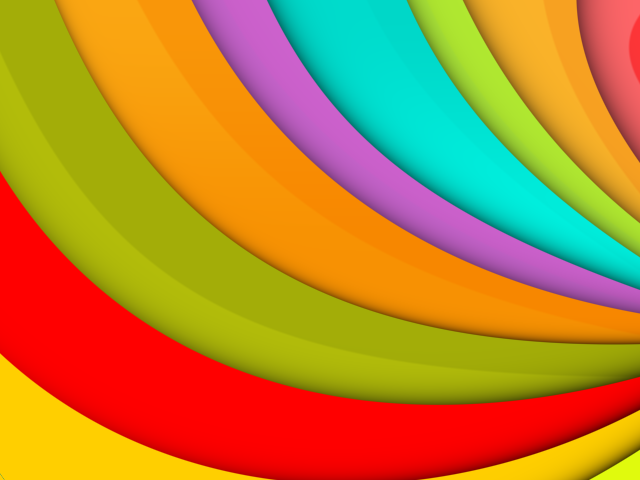
Write a WebGL 1 fragment shader that draws this background.

```glsl
precision highp float;
// Nested, sweeping paper bands that fan out from the right side.
// Every edge is a conic arc; layers are painted from the outside in, and
// each one is darkened next to its edge by the band that overlaps it.

uniform vec2 u_resolution;

// Arc from start to end, tangent to the lines through corner.
// A larger weight pulls the curve closer to the corner.
struct Arc { vec2 start; vec2 corner; vec2 end; float weight; };

// Layout space: x in 0..ASPECT, y in 0..1
const float ASPECT = 1.3333;
const float TONE_BLUR = 0.003;

// Band edges, outermost first
const Arc YELLOW_EDGE = Arc(vec2(0.347, -0.198), vec2(0.903, -0.215), vec2(1.333, 0.063), 1.0);
const Arc RED_EDGE    = Arc(vec2(0.0, 0.264), vec2(0.559, -0.257), vec2(1.333, 0.146), 0.83);
const Arc OLIVE_EDGE  = Arc(vec2(0.0, 0.644), vec2(0.411, -0.033), vec2(1.333, 0.215), 0.89);
const Arc ORANGE_EDGE = Arc(vec2(0.113, 1.0), vec2(0.418, 0.264), vec2(1.333, 0.283), 1.08);
const Arc PURPLE_EDGE = Arc(vec2(0.399, 1.0), vec2(0.666, 0.467), vec2(1.333, 0.347), 1.0);
const Arc CYAN_EDGE   = Arc(vec2(0.556, 1.0), vec2(0.741, 0.609), vec2(1.333, 0.396), 1.22);
const Arc LIME_EDGE   = Arc(vec2(0.847, 1.0), vec2(0.979, 0.698), vec2(1.333, 0.464), 1.05);
const Arc AMBER_EDGE  = Arc(vec2(0.964, 1.0), vec2(1.094, 0.726), vec2(1.333, 0.535), 1.0);
const Arc PINK_EDGE   = Arc(vec2(1.201, 1.0), vec2(1.205, 0.842), vec2(1.333, 0.661), 1.0);

// Subtle tone changes inside the bands
const Arc OLIVE_TONE  = Arc(vec2(0.0, 0.892), vec2(0.307, 0.215), vec2(1.333, 0.215), 1.33);
const Arc ORANGE_TONE = Arc(vec2(0.286, 1.0), vec2(0.574, 0.454), vec2(1.333, 0.302), 1.2);
const Arc PURPLE_TONE = Arc(vec2(0.465, 1.0), vec2(0.698, 0.557), vec2(1.333, 0.366), 1.0);
const Arc CYAN_TONE   = Arc(vec2(0.764, 1.0), vec2(0.903, 0.705), vec2(1.333, 0.436), 1.0);
const Arc LIME_TONE   = Arc(vec2(0.889, 1.0), vec2(1.016, 0.714), vec2(1.333, 0.493), 1.0);
const Arc AMBER_TONE  = Arc(vec2(1.132, 1.0), vec2(1.167, 0.806), vec2(1.333, 0.597), 1.0);
const Arc PINK_TONE   = Arc(vec2(1.333, 0.969), vec2(1.288, 0.905), vec2(1.333, 0.826), 1.0);

// Colours: outer and inner tone where a band has two
const vec3 CORNER = vec3(0.88, 0.98, 0.05);
const vec3 YELLOW = vec3(1.0, 0.81, 0.0);
const vec3 RED = vec3(1.0, 0.0, 0.0);
const vec3 OLIVE_OUT = vec3(0.70, 0.74, 0.04);
const vec3 OLIVE_IN = vec3(0.64, 0.68, 0.03);
const vec3 ORANGE_OUT = vec3(0.97, 0.57, 0.01);
const vec3 ORANGE_IN = vec3(0.97, 0.53, 0.0);
const vec3 ORANGE_TOP = vec3(0.98, 0.65, 0.07);
const vec3 PURPLE_OUT = vec3(0.78, 0.39, 0.80);
const vec3 PURPLE_IN = vec3(0.80, 0.38, 0.80);
const vec3 CYAN_LOW = vec3(0.0, 0.96, 0.89);
const vec3 CYAN_TOP = vec3(0.0, 0.86, 0.80);
const vec3 LIME_OUT = vec3(0.67, 0.90, 0.22);
const vec3 LIME_IN = vec3(0.69, 0.91, 0.19);
const vec3 AMBER_OUT = vec3(0.98, 0.70, 0.16);
const vec3 AMBER_IN = vec3(0.97, 0.63, 0.13);
const vec3 PINK = vec3(1.0, 0.40, 0.41);
const vec3 CORE = vec3(1.0, 0.21, 0.22);

float cross2(vec2 a, vec2 b) { return a.x * b.y - a.y * b.x; }

// Approximate signed distance to an arc, positive on its inner side
float depth(vec2 p, Arc k) {
  vec2 e0 = k.start - k.corner, e2 = k.end - k.corner, q = p - k.corner;
  float area = cross2(e0, e2), ww = 4.0 * k.weight * k.weight;
  float b0 = cross2(q, e2) / area, b2 = cross2(e0, q) / area;
  float b1 = 1.0 - b0 - b2;
  vec2 g0 = vec2(e2.y, -e2.x) / area, g2 = vec2(-e0.y, e0.x) / area;
  vec2 grad = -2.0 * b1 * (g0 + g2) - ww * (b0 * g2 + b2 * g0);
  float f = b1 * b1 - ww * b0 * b2;
  if (b1 > 1.0) f = abs(f); // drop the second branch of a hyperbola
  return -f / max(length(grad), 0.0001);
}

vec3 twoTone(vec2 p, Arc tone, vec3 outer, vec3 inner) {
  return mix(outer, inner, smoothstep(-TONE_BLUR, TONE_BLUR, depth(p, tone)));
}

// Paints a band; shadow holds strength at left, strength at right, width
vec3 layer(vec3 below, vec2 p, Arc edge, vec3 colour, vec3 shadow) {
  float d = depth(p, edge), aa = 0.8 / u_resolution.y;
  float strength = mix(shadow.x, shadow.y, p.x / ASPECT);
  float shade = 1.0 - strength * exp(-max(d, 0.0) / shadow.z);
  return mix(below, colour * shade, smoothstep(-aa, aa, d));
}

void main() {
  vec2 p = gl_FragCoord.xy / u_resolution * vec2(ASPECT, 1.0);
  float high = smoothstep(0.45, 1.0, p.y);

  // Outer sweeps
  vec3 c = layer(CORNER, p, YELLOW_EDGE, YELLOW, vec3(0.0, 0.75, 0.018));
  c = layer(c, p, RED_EDGE, RED, vec3(0.1, 0.65, 0.018));
  c = layer(c, p, OLIVE_EDGE, twoTone(p, OLIVE_TONE, OLIVE_OUT, OLIVE_IN), vec3(0.22, 0.65, 0.024));

  // Middle sweeps
  vec3 orange = twoTone(p, ORANGE_TONE, mix(ORANGE_OUT, ORANGE_TOP, high),
                        mix(ORANGE_IN, ORANGE_TOP, 0.5 * high));
  c = layer(c, p, ORANGE_EDGE, orange, vec3(0.3, 0.65, 0.011));
  c = layer(c, p, PURPLE_EDGE, twoTone(p, PURPLE_TONE, PURPLE_OUT, PURPLE_IN), vec3(0.35, 0.4, 0.022));
  vec3 cyan = mix(CYAN_LOW, CYAN_TOP, high);
  c = layer(c, p, CYAN_EDGE, twoTone(p, CYAN_TONE, cyan, cyan * 0.98), vec3(0.45, 0.55, 0.022));

  // Inner sweeps
  c = layer(c, p, LIME_EDGE, twoTone(p, LIME_TONE, LIME_OUT, LIME_IN), vec3(0.4, 0.4, 0.018));
  c = layer(c, p, AMBER_EDGE, twoTone(p, AMBER_TONE, AMBER_OUT, AMBER_IN), vec3(0.45, 0.45, 0.02));
  c = layer(c, p, PINK_EDGE, twoTone(p, PINK_TONE, PINK, CORE), vec3(0.5, 0.5, 0.03));
  gl_FragColor = vec4(c, 1.0);
}
```
